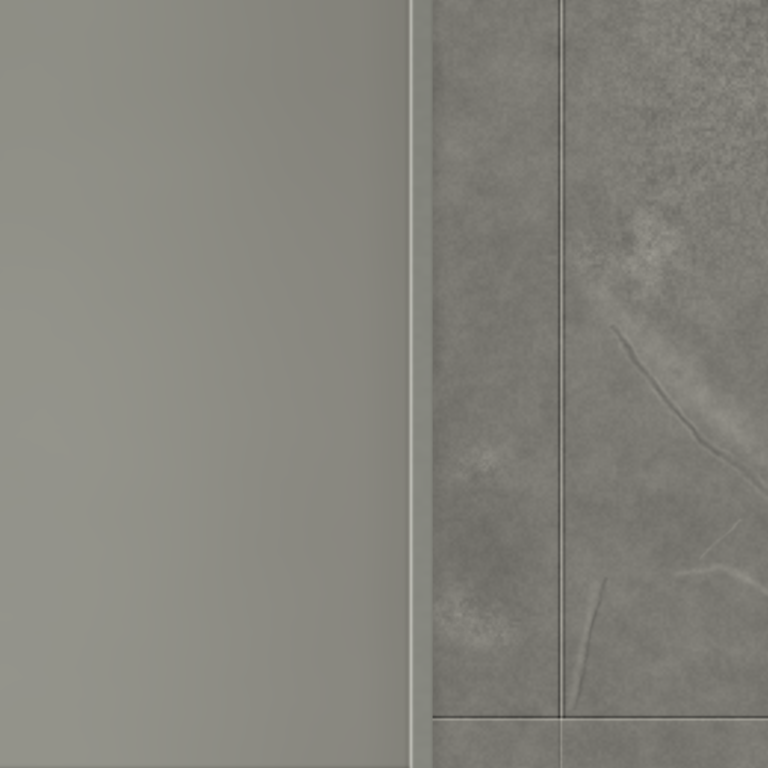
Write a three.js fragment shader that draws this texture.

```glsl
// Smooth satin panel with a bright edge beside grey veined stone tiles.
varying vec2 vUv;

float hash(vec2 p) {
  p = fract(p * vec2(0.1031, 0.1137));
  p += dot(p, p.yx + 33.33);
  return fract((p.x + p.y) * p.x * 7.31 + p.y * 3.7);
}

float noise(vec2 p) {
  vec2 i = floor(p), f = fract(p);
  f = f * f * (3.0 - 2.0 * f);
  return mix(mix(hash(i), hash(i + vec2(1, 0)), f.x),
             mix(hash(i + vec2(0, 1)), hash(i + vec2(1, 1)), f.x), f.y);
}

// Layered noise centred on zero
float fbm(vec2 p) {
  float sum = 0.0, amp = 0.5;
  for (int i = 0; i < 5; i++) {
    sum += amp * (noise(p) - 0.5);
    p = mat2(1.6, 1.2, -1.2, 1.6) * p + 17.3;
    amp *= 0.55;
  }
  return sum;
}

// Soft line of the given half width around zero
float line(float d, float w) {
  return exp(-d * d / (w * w));
}

float segment(vec2 p, vec2 a, vec2 b) {
  vec2 ab = b - a;
  return length(p - a - ab * clamp(dot(p - a, ab) / dot(ab, ab), 0.0, 1.0));
}

float blob(vec2 p, vec2 centre, vec2 radius) {
  vec2 q = (p - centre) / radius;
  return exp(-dot(q, q));
}

vec3 panel(vec2 p) {
  vec3 c = mix(vec3(0.578, 0.578, 0.544), vec3(0.535, 0.530, 0.500),
               smoothstep(0.05, 0.5, p.x));
  c -= 0.022 * smoothstep(0.4, 1.0, p.y) * (1.0 - 0.5 * p.x);
  c -= 0.018 * smoothstep(0.46, 0.525, p.x);
  c += 0.008 * fbm(p * vec2(5.0, 9.0));
  return c - 0.05 * line(p.y, 0.003);
}

// Pale strip with a bright bevel on its left
vec3 trim(vec2 p) {
  vec3 c = vec3(0.525, 0.528, 0.498) - 0.02 * smoothstep(0.4, 1.0, p.y);
  c += 0.012 * (noise(p * vec2(90.0, 130.0)) - 0.5);
  return c - 0.025 * line(p.x - 0.5625, 0.002);
}

float veins(vec2 p) {
  vec2 q = p + 0.018 * vec2(fbm(p * 18.0), fbm(p * 18.0 + 40.0));
  float rough = 0.5 + noise(p * 70.0);

  // Long diagonal crack with a pale flank above it
  float crack = min(segment(q, vec2(0.795, 0.572), vec2(0.911, 0.425)),
                    segment(q, vec2(0.911, 0.425), vec2(1.01, 0.355)));
  float fade = 1.0 - 0.6 * smoothstep(0.91, 0.96, p.x);
  float flank = segment(q, vec2(0.79, 0.61), vec2(1.01, 0.385));
  float v = 0.048 * line(flank, 0.023) * rough;
  v -= 0.055 * line(crack, 0.0032) * rough * fade;
  v += 0.035 * line(crack - 0.006, 0.003) * rough;

  // Fine pale veins low on the right
  float pale = min(segment(q, vec2(0.88, 0.250), vec2(0.945, 0.259)),
                   segment(q, vec2(0.945, 0.259), vec2(1.01, 0.230)));
  v += 0.048 * line(pale, 0.005) * rough;
  v += 0.04 * line(segment(q, vec2(0.912, 0.27), vec2(0.962, 0.325)), 0.0025) * rough;

  // Steep paired vein beside the joint
  float steep = segment(q, vec2(0.790, 0.250), vec2(0.751, 0.082));
  v -= 0.04 * line(steep, 0.003) * rough;
  v += 0.045 * line(segment(q, vec2(0.778, 0.24), vec2(0.743, 0.085)), 0.006) * rough;
  return v;
}

vec3 stone(vec2 p) {
  float cloud = fbm(p * 9.0 + 3.0);
  float mottle = fbm(p * 32.0 + 9.0);
  float grain = noise(p * 260.0) + noise(p * 155.0 + 8.0) - 1.0;
  float light = 0.472 + 0.055 * cloud + 0.065 * mottle + 0.022 * grain;

  // Broken pale patches
  float patches = blob(p, vec2(0.846, 0.67), vec2(0.04, 0.055))
                + blob(p, vec2(0.77, 0.665), vec2(0.03, 0.025))
                + blob(p, vec2(0.625, 0.395), vec2(0.035, 0.02))
                + blob(p, vec2(0.60, 0.20), vec2(0.035, 0.022))
                + blob(p, vec2(0.645, 0.18), vec2(0.04, 0.018));
  light += patches * (0.04 + 0.14 * mottle + 0.025 * grain);
  light += 0.02 * blob(p, vec2(0.95, 0.88), vec2(0.15, 0.22)) * (1.0 + 2.0 * grain);
  light -= 0.025 * blob(p, vec2(0.61, 0.30), vec2(0.08, 0.06));
  light += veins(p);
  light -= 0.03 * (1.0 - smoothstep(0.563, 0.585, p.x));

  // Vertical joint, fainter under the horizontal one
  float x = p.x - 0.7305, upper = smoothstep(0.062, 0.068, p.y);
  light -= mix(0.04, 0.15, upper) * line(x + 0.0025, 0.0018);
  light += mix(0.09, 0.15, upper) * line(x - 0.0005, 0.0015);
  light -= 0.10 * upper * line(x - 0.0045, 0.0018);

  // Horizontal joint with its lit lower lip
  float y = p.y - 0.065;
  light -= 0.17 * line(y - 0.0015, 0.0018);
  light += 0.13 * line(y + 0.002, 0.0016);
  return light * vec3(1.015, 1.0, 0.945);
}

void main() {
  vec2 p = vUv;
  vec3 c = mix(panel(p), trim(p), smoothstep(0.533, 0.537, p.x));
  c = mix(c, stone(p), smoothstep(0.562, 0.5645, p.x));
  c -= 0.03 * line(p.x - 0.530, 0.003);
  c += 0.21 * line(p.x - 0.5352, 0.0024);
  gl_FragColor = vec4(c, 1.0);
}
```
